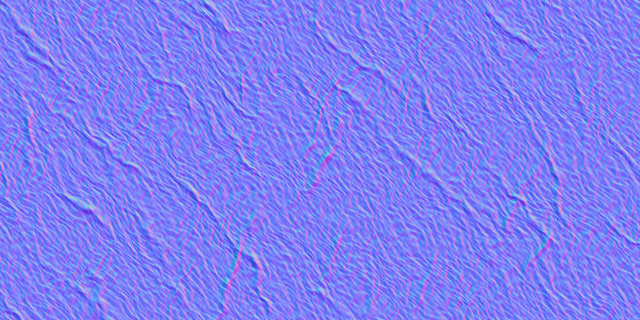
Write a WebGL 2 fragment shader that draws this texture map.

```glsl
#version 300 es
precision highp float;

uniform vec2 u_resolution;
out vec4 fragColor;

const float TAU = 6.2831853;
const int CREASES = 84;

float hash(vec2 p) {
    return fract(sin(dot(p, vec2(127.1, 311.7))) * 43758.5453);
}

float cornerSlope(vec2 cell, vec2 offset) {
    float a = TAU * hash(cell);
    return dot(vec2(cos(a), sin(a)), offset);
}

// Gradient noise, about -0.7 to 0.7
float noise(vec2 p) {
    vec2 i = floor(p), f = p - i;
    vec2 u = f * f * f * (f * (f * 6.0 - 15.0) + 10.0);
    vec2 e = vec2(1.0, 0.0);
    float low = mix(cornerSlope(i, f), cornerSlope(i + e.xy, f - e.xy), u.x);
    float high = mix(cornerSlope(i + e.yx, f - e.yx), cornerSlope(i + e.xx, f - e.xx), u.x);
    return mix(low, high, u.y);
}

// Coordinates along and across a direction
vec2 alongAcross(vec2 p, float angle) {
    vec2 d = vec2(cos(angle), sin(angle));
    return vec2(dot(p, d), dot(p, vec2(-d.y, d.x)));
}

// Stretched ripples that fall more steeply on one side
float ripples(vec2 p, float angle, vec2 size, float skew) {
    vec2 q = alongAcross(p, angle) / size;
    return noise(q - vec2(0.0, skew * noise(q)));
}

// One wobbly ridge, tapered at both ends
float crease(vec2 p, float seed, float aspect) {
    float side = pow(hash(vec2(seed, 1.0)), 1.25);
    vec2 centre = vec2(side * aspect, hash(vec2(seed, 2.0)));
    float family = hash(vec2(seed, 3.0));
    float angle = family < 0.4 ? -0.76 : (family < 0.72 ? -1.25 : 1.2);
    angle += 0.4 * (hash(vec2(seed, 4.0)) - 0.5);
    float reach = mix(0.1, 0.38, hash(vec2(seed, 5.0)));

    vec2 q = alongAcross(p - centre, angle);
    q.y += 0.8 * (hash(vec2(seed, 6.0)) - 0.5) * q.x * q.x;
    if (abs(q.x) > reach || abs(q.y) > 0.06) return 0.0;

    q.y += 0.026 * noise(vec2(q.x * 11.0, seed * 7.3));
    q.y += 0.008 * noise(vec2(q.x * 38.0, seed * 3.7));
    float width = mix(0.0055, 0.0105, hash(vec2(seed, 7.0)));
    float strength = mix(0.25, 0.85, hash(vec2(seed, 8.0)));
    float taper = 1.0 - smoothstep(0.25 * reach, reach, abs(q.x));
    float broken = 0.75 + 0.8 * noise(vec2(q.x * 20.0, seed * 5.1));
    return width * strength * taper * broken * exp(-q.y * q.y / (width * width));
}

float surfaceHeight(vec2 p, float aspect) {
    vec2 warped = p + 0.02 * vec2(noise(p * 6.0), noise(p * 6.0 + 31.0));
    warped += 0.006 * noise(p * 17.0 + 9.0);

    // Fine diagonal grain, crossed by short steep grain
    float h = 0.0025 * ripples(warped, -0.74, vec2(0.027, 0.0095), 0.35);
    h += 0.0021 * ripples(warped + 5.0, 1.3, vec2(0.022, 0.0105), -0.4);

    // Steeper wrinkles, gathered in patches
    float patches = smoothstep(-0.3, 0.4, noise(p * 5.0 + 17.0));
    h += 0.0046 * patches * ripples(warped + 3.0, -1.85, vec2(0.06, 0.017), 0.4);
    h += 0.0042 * (1.0 - 0.6 * patches) * ripples(warped + 7.0, -1.1, vec2(0.07, 0.017), 0.4);

    // Long scattered creases
    for (int i = 0; i < CREASES; i++) {
        h += crease(warped, float(i) + 1.0, aspect);
    }
    return h;
}

// Normal packed as colour
vec3 normalColour(vec2 slope) {
    vec3 normal = normalize(vec3(-slope, 1.0));
    return 0.5 + vec3(0.5, 0.5, 0.48) * normal;
}

void main() {
    vec2 p = gl_FragCoord.xy / u_resolution.y;
    float aspect = u_resolution.x / u_resolution.y;
    float stepSize = 0.002;

    float here = surfaceHeight(p, aspect);
    float right = surfaceHeight(p + vec2(stepSize, 0.0), aspect);
    float above = surfaceHeight(p + vec2(0.0, stepSize), aspect);
    vec2 slope = (vec2(right, above) - here) / stepSize;
    fragColor = vec4(normalColour(slope), 1.0);
}
```
